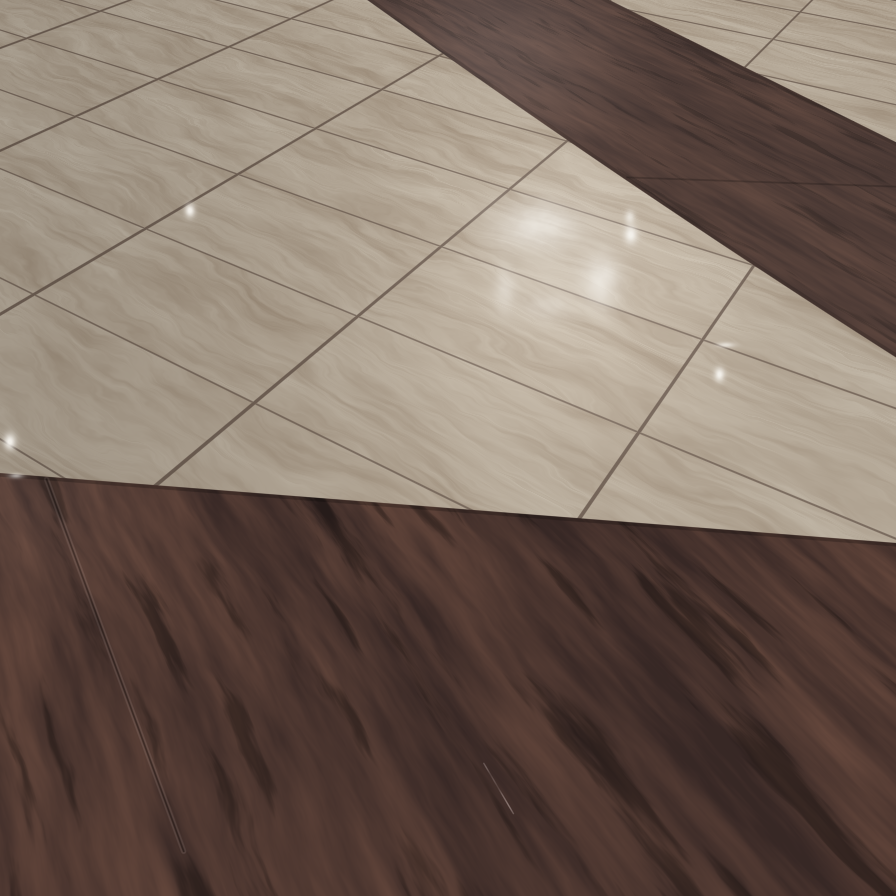
Reproduce this texture procedurally as a Shadertoy shader.

```glsl
#define HORIZON 0.4466
#define TILE_SIZE vec2(0.504, 0.390)
#define TILE_START vec2(-0.690, 2.420)
#define GROUT_WIDTH vec2(0.0021, 0.0011)
#define MARBLE_DARK vec3(0.58, 0.52, 0.45)
#define MARBLE_LIGHT vec3(0.705, 0.665, 0.605)
#define GROUT vec3(0.37, 0.31, 0.27)
#define WOOD_DARK vec3(0.215, 0.155, 0.145)
#define WOOD_RED vec3(0.375, 0.265, 0.225)
#define LAMP vec3(0.96, 0.95, 0.93)

float hash(vec2 p) {
    vec3 q = fract(p.xyx * 0.1031);
    q += dot(q, q.yzx + 33.33);
    return fract((q.x + q.y) * q.z);
}

float noise(vec2 p) {
    vec2 i = floor(p), f = fract(p);
    f = f * f * (3.0 - 2.0 * f);
    return mix(mix(hash(i), hash(i + vec2(1, 0)), f.x),
               mix(hash(i + vec2(0, 1)), hash(i + vec2(1, 1)), f.x), f.y);
}

float fbm(vec2 p) {
    float sum = 0.0, gain = 0.5;
    for (int i = 0; i < 5; i++) {
        sum += gain * noise(p);
        p = mat2(1.9, 0.3, -0.3, 2.1) * p + 17.3;
        gain *= 0.5;
    }
    return sum / 0.97;
}

float glow(vec2 p, vec2 center, vec2 size) {
    vec2 d = (p - center) / size;
    return exp(-dot(d, d));
}

float segment(vec2 p, vec2 a, vec2 b) {
    vec2 d = b - a;
    return length(p - a - d * clamp(dot(p - a, d) / dot(d, d), 0.0, 1.0));
}

// Soft line of half width w
float stroke(float d, float w, float px) {
    return smoothstep(w + px, max(w - px, 0.0), abs(d));
}

vec3 marble(vec2 p, float depth, float farSide, float px) {
    // Two pencils of lines meeting on the horizon
    vec2 ray = (p.x - vec2(1.354, -1.536)) / depth;
    vec2 start = TILE_START + farSide * vec2(-0.312, 0.13);
    vec2 grid = (ray - start) / TILE_SIZE;
    vec2 cell = floor(grid);
    float seed = hash(cell + 40.0);

    // Veins, bent and shifted in each tile
    vec2 q = ray + seed * 13.0;
    float bend = fbm(q * vec2(5.0, 6.0));
    float across = q.y + 0.22 * q.x + 0.16 * bend;
    float cloud = fbm(vec2(q.x * 4.0, across * 15.0));
    float vein = fbm(vec2(q.x * 9.0, across * 55.0) + 7.0);
    float tone = 0.62 + 1.0 * (cloud - 0.5) + 0.75 * (vein - 0.5) + 0.12 * (seed - 0.5);
    vec3 col = mix(MARBLE_DARK, MARBLE_LIGHT, clamp(tone, 0.0, 1.25));
    float streak = smoothstep(0.57, 0.75, vein) * smoothstep(0.42, 0.65, cloud);
    col = mix(col, MARBLE_DARK, 0.35 * streak);

    // Grout in screen distance
    vec2 d = (abs(fract(grid + 0.5) - 0.5) * TILE_SIZE) * depth / sqrt(1.0 + ray * ray);
    float longJoint = stroke(d.x, GROUT_WIDTH.x * depth, px);
    float crossJoint = stroke(d.y, GROUT_WIDTH.y * depth, px);
    return mix(col, GROUT, max(0.85 * longJoint, 0.72 * crossJoint));
}

vec3 wood(vec2 p, float depth) {
    // Grain fans out from one point on the horizon
    vec2 q = vec2((p.x + 0.3125) / depth, 1.0 / depth);
    q.x += 0.035 * (fbm(q * vec2(7.0, 6.0)) - 0.5);
    float broad = fbm(q * vec2(15.0, 5.0) + 3.0);
    float fine = fbm(q * vec2(75.0, 14.0) + 9.0);
    float crack = fbm(q * vec2(48.0, 9.0) + 31.0);
    float tone = 0.52 + 1.25 * (broad - 0.5) + 1.0 * (fine - 0.5);
    vec3 col = mix(WOOD_DARK, WOOD_RED, clamp(tone, 0.0, 1.2));
    return col * (1.0 - 0.3 * smoothstep(0.58, 0.74, crack));
}

void mainImage(out vec4 fragColor, in vec2 fragCoord) {
    vec2 p = fragCoord / iResolution.xy;
    p.y = 1.0 - p.y; // measured downward from the top
    float px = 0.75 / iResolution.y;
    float depth = p.y + HORIZON;

    // Signed borders of the wooden floor and the diagonal band
    float t = p.x - 0.41;
    float floorEdge = (p.y - 0.528 - 0.078 * p.x) * 0.997;
    float nearEdge = (0.715 * t - 0.066 * t * t - p.y) * 0.825;
    float farEdge = (p.y - 0.496 * (p.x - 0.68)) * 0.896;
    float bandEdge = min(nearEdge, farEdge);

    // Tiles with their broad sheen and lamp reflections
    vec3 tile = marble(p, depth, step(farEdge, 0.0), px);
    tile *= 0.95 + 0.1 * smoothstep(0.0, 0.55, p.x);
    tile += 0.09 * glow(p, vec2(0.65, 0.31), vec2(0.19, 0.20));
    float ragged = 0.55 + 0.9 * fbm(p * 28.0);
    float lamps = 0.75 * glow(p, vec2(0.594, 0.252), vec2(0.043, 0.025))
                + 0.75 * glow(p, vec2(0.672, 0.312), vec2(0.020, 0.028))
                + 0.40 * glow(p, vec2(0.563, 0.322), vec2(0.012, 0.027))
                + 0.40 * glow(p, vec2(0.612, 0.345), vec2(0.024, 0.013))
                + 0.22 * glow(p, vec2(0.625, 0.290), vec2(0.075, 0.080));
    tile = mix(tile, LAMP, clamp(lamps * ragged * 0.85, 0.0, 0.9));

    // Wood, lighter and greyer on the distant band
    vec3 plank = wood(p, depth);
    vec3 band = mix(plank, vec3(0.35, 0.29, 0.27), 0.38);
    band += 0.09 * glow(p, vec2(0.55, 0.06), vec2(0.13, 0.12));
    float bandSeam = segment(p, vec2(0.70, 0.198), vec2(1.02, 0.209));
    band *= 1.0 - 0.2 * stroke(bandSeam, 0.001, px);
    float seam = segment(p, vec2(0.052, 0.535), vec2(0.205, 0.95));
    plank *= 1.0 - 0.25 * stroke(seam + 0.001, 0.002, px);
    plank += 0.07 * stroke(seam - 0.002, 0.001, px);
    plank += 0.025 * glow(p, vec2(0.0, 0.54), vec2(0.15, 0.12));
    float scratch = segment(p, vec2(0.540, 0.852), vec2(0.573, 0.908));
    plank += 0.28 * stroke(scratch, 0.0007, px) * noise(p * 90.0);

    // Layers and narrow shaded joints
    vec3 col = mix(tile, band, smoothstep(-px, px, bandEdge));
    col = mix(col, plank, smoothstep(-px, px, floorEdge));
    col *= 1.0 - 0.22 * stroke(floorEdge - 0.002, 0.002, px);
    col *= 1.0 - 0.16 * stroke(bandEdge - 0.002, 0.002, px) * step(floorEdge, 0.0);

    // Small bright glints
    vec2 dotSize = vec2(0.0055, 0.0075);
    float glint = glow(p, vec2(0.212, 0.235), dotSize)
                + glow(p, vec2(0.704, 0.262), dotSize * 1.3)
                + 0.7 * glow(p, vec2(0.703, 0.242), dotSize)
                + glow(p, vec2(0.803, 0.418), dotSize)
                + 0.7 * glow(p, vec2(0.810, 0.385), vec2(0.010, 0.003))
                + glow(p, vec2(0.011, 0.493), dotSize * 1.2)
                + 0.6 * glow(p, vec2(0.018, 0.531), vec2(0.008, 0.003));
    col = mix(col, LAMP, clamp(glint, 0.0, 0.95));
    fragColor = vec4(clamp(col, 0.0, 1.0), 1.0);
}
```
